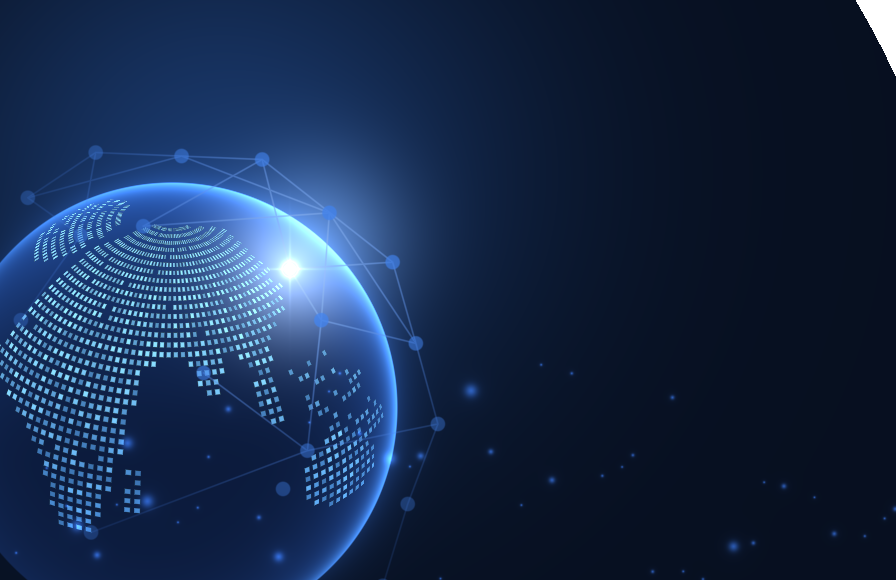
A Shadertoy shader for this background:

```glsl
// Dotted glowing globe wrapped in a network of nodes on a deep blue backdrop.

// Lengths are in canvas heights
const vec2 GLOBE = vec2(0.297, 0.297);
const float RADIUS = 0.388;
const float TILT = 0.55;
const float DOT_STEP = 0.045;
const vec2 FLARE = vec2(0.500, 0.536);
const vec2 HALO = vec2(0.555, 0.585);
const float NODE_RADIUS = 0.0125;
const float LINE_WIDTH = 0.0011;
const int SPARKS = 44;

const vec3 NIGHT = vec3(0.027, 0.060, 0.125);
const vec3 HAZE = vec3(0.070, 0.155, 0.285);
const vec3 DEEP = vec3(0.045, 0.105, 0.235);
const vec3 BLUE = vec3(0.22, 0.45, 0.88);
const vec3 SKY = vec3(0.36, 0.68, 1.0);
const vec3 CYAN = vec3(0.57, 0.89, 0.98);
const vec3 PALE = vec3(0.64, 0.76, 0.90);

const vec2 COAST[24] = vec2[](
    vec2(.201, .588), vec2(.261, .612), vec2(.382, .608), vec2(.432, .568),
    vec2(.482, .518), vec2(.492, .468), vec2(.466, .418), vec2(.472, .357),
    vec2(.492, .247), vec2(.452, .287), vec2(.422, .378), vec2(.392, .388),
    vec2(.371, .297), vec2(.321, .378), vec2(.281, .388), vec2(.237, .327),
    vec2(.211, .227), vec2(.161, .080), vec2(.100, .086), vec2(.060, .237),
    vec2(.010, .317), vec2(-.01, .398), vec2(.080, .498), vec2(.151, .568));

const vec2 NODES[19] = vec2[](
    vec2(.165, .737), vec2(.313, .731), vec2(.452, .725), vec2(.568, .633),
    vec2(.677, .548), vec2(.717, .408), vec2(.755, .269), vec2(.554, .448),
    vec2(.530, .223), vec2(.048, .659), vec2(.247, .610), vec2(.139, .594),
    vec2(.500, .536), vec2(.488, .157), vec2(.157, .082), vec2(.703, .131),
    vec2(.036, .448), vec2(.660, -.01), vec2(.351, .357));

const ivec2 LINKS[24] = ivec2[](
    ivec2(0, 2), ivec2(0, 9), ivec2(1, 9), ivec2(1, 3), ivec2(2, 4), ivec2(2, 12),
    ivec2(3, 5), ivec2(3, 7), ivec2(3, 10), ivec2(4, 12), ivec2(4, 5), ivec2(5, 6),
    ivec2(7, 12), ivec2(7, 5), ivec2(7, 8), ivec2(6, 15), ivec2(15, 17), ivec2(10, 2),
    ivec2(11, 0), ivec2(9, 11), ivec2(8, 14), ivec2(8, 18), ivec2(16, 11), ivec2(6, 8));

float hash(vec2 p) {
    return fract(sin(dot(p, vec2(127.1, 311.7))) * 43758.5);
}

float segmentDistance(vec2 p, vec2 a, vec2 b) {
    vec2 ab = b - a;
    return length(p - a - ab * clamp(dot(p - a, ab) / dot(ab, ab), 0.0, 1.0));
}

bool inEllipse(vec2 p, vec2 center, vec2 axis, vec2 radii) {
    p -= center;
    return length(vec2(dot(p, axis), dot(p, vec2(-axis.y, axis.x))) / radii) < 1.0;
}

// Even-odd test for the mainland, ellipses for the outlying lands
bool isLand(vec2 p, float chance) {
    bool inside = false;
    for (int i = 0; i < 24; i++) {
        vec2 a = COAST[i], b = COAST[(i + 1) % 24];
        if ((a.y > p.y) != (b.y > p.y) &&
            p.x < a.x + (b.x - a.x) * (p.y - a.y) / (b.y - a.y)) inside = !inside;
    }
    return (inside && chance < 0.97)
        || (chance < 0.85 && inEllipse(p, vec2(.137, .604), vec2(.88, .47), vec2(.095, .032)))
        || inEllipse(p, vec2(.586, .193), vec2(.6, .8), vec2(.075, .050))
        || (chance < 0.8 && inEllipse(p, vec2(.227, .149), vec2(0, 1), vec2(.050, .020)))
        || (chance < 0.45 && inEllipse(p, vec2(.580, .320), vec2(.8, -.6), vec2(.095, .060)));
}

// Latitude and longitude cells; each land cell holds one small tile
vec3 landDots(vec2 s, float px) {
    float c = cos(TILT), k = sin(TILT), z = sqrt(max(1.0 - dot(s, s), 0.0));
    vec3 q = vec3(s.x, s.y * c + z * k, z * c - s.y * k);
    vec2 lonLat = vec2(atan(q.x, q.z), asin(clamp(q.y, -1.0, 1.0)));
    vec2 cell = floor(lonLat / DOT_STEP), mid = (cell + 0.5) * DOT_STEP;
    vec2 center = vec2(cos(mid.y) * sin(mid.x),
                       sin(mid.y) * c - cos(mid.y) * cos(mid.x) * k);
    float chance = hash(cell);
    if (!isLand(GLOBE + RADIUS * center, chance)) return vec3(0);
    vec2 shrink = vec2(max(cos(mid.y), 0.05), 1.0);
    vec2 edge = (abs(lonLat - mid) - DOT_STEP * vec2(0.30, 0.27)) * shrink;
    float soft = px / RADIUS;
    float tile = 1.0 - smoothstep(-soft, soft, max(edge.x, edge.y));
    vec3 tint = mix(SKY * 0.85, CYAN, smoothstep(-0.4, 0.8, s.y + chance * 0.6 - 0.2));
    return tint * tile * mix(0.7, 1.0, chance);
}

void mainImage(out vec4 fragColor, in vec2 fragCoord) {
    float px = 1.0 / iResolution.y;
    vec2 p = fragCoord * px, s = (p - GLOBE) / RADIUS;
    float r = length(s), flareDist = length(p - FLARE);
    float lit = smoothstep(-1.0, 0.9, dot(s / max(r, 0.001), vec2(0.8, 0.6)));

    // Backdrop with a broad haze and the glow behind the globe
    vec2 h = (p - vec2(0.38, 0.70)) / vec2(0.50, 0.46);
    vec3 color = NIGHT + HAZE * exp(-dot(h, h));
    vec2 g = p - HALO;
    color += vec3(0.24, 0.30, 0.38) * exp(-dot(g, g) / 0.020);
    color += BLUE * 0.25 * lit * exp(-max(r - 1.0, 0.0) * 14.0);

    // Globe body, bright rim and land tiles
    vec3 body = DEEP + BLUE * (0.10 + 0.30 * lit) * pow(r, 5.0);
    body += vec3(0.05, 0.11, 0.21) * smoothstep(-0.3, 1.0, s.y);
    body += vec3(0.44, 0.46, 0.48) * exp(-flareDist * flareDist / 0.017);
    body += SKY * lit * exp(-(1.0 - r) * 35.0) * 0.75;
    if (r < 1.0) body = max(body, landDots(s, px) + body * 0.35);
    float aa = px / RADIUS;
    color = mix(color, body, 1.0 - smoothstep(1.0 - aa, 1.0 + aa, r));

    // Network links and nodes, stronger near the flare
    float strength = mix(0.13, 0.75, exp(-flareDist * flareDist / 0.085));
    float web = 0.0, discs = 0.0;
    for (int i = 0; i < 24; i++) {
        float d = segmentDistance(p, NODES[LINKS[i].x], NODES[LINKS[i].y]);
        web = max(web, 1.0 - smoothstep(0.0, LINE_WIDTH + px, d));
    }
    for (int i = 0; i < 19; i++) {
        float d = length(p - NODES[i]) - NODE_RADIUS;
        discs = max(discs, 1.0 - smoothstep(-px, px, d));
    }
    color = mix(color, mix(BLUE, PALE, exp(-flareDist * 5.0)), web * strength);
    color = mix(color, mix(BLUE, SKY, 0.2), discs * min(strength + 0.15, 0.8));

    // Scattered sparks along the lower half
    for (int i = 0; i < SPARKS; i++) {
        float id = float(i);
        vec2 at = vec2(fract(id * 0.618 + 0.13) * 1.55, 0.38 * hash(vec2(id, 4.0)));
        float size = mix(0.002, 0.011, pow(hash(vec2(id, 9.0)), 3.0));
        float d = length(p - at) / size;
        color += BLUE * (0.45 * exp(-d * d) + 0.18 * exp(-d * 0.9));
    }

    // White flare with thin crossing rays
    vec2 f = abs(p - FLARE);
    color += vec3(0.9, 0.95, 1.0) * (1.2 * exp(-flareDist * flareDist / 0.00012)
           + 0.40 * exp(-flareDist / 0.035));
    color += PALE * 0.4 * exp(-min(f.x, f.y) / 0.0015 - max(f.x, f.y) / 0.035);

    fragColor = vec4(min(color, 1.0), 1.0);
}
```
